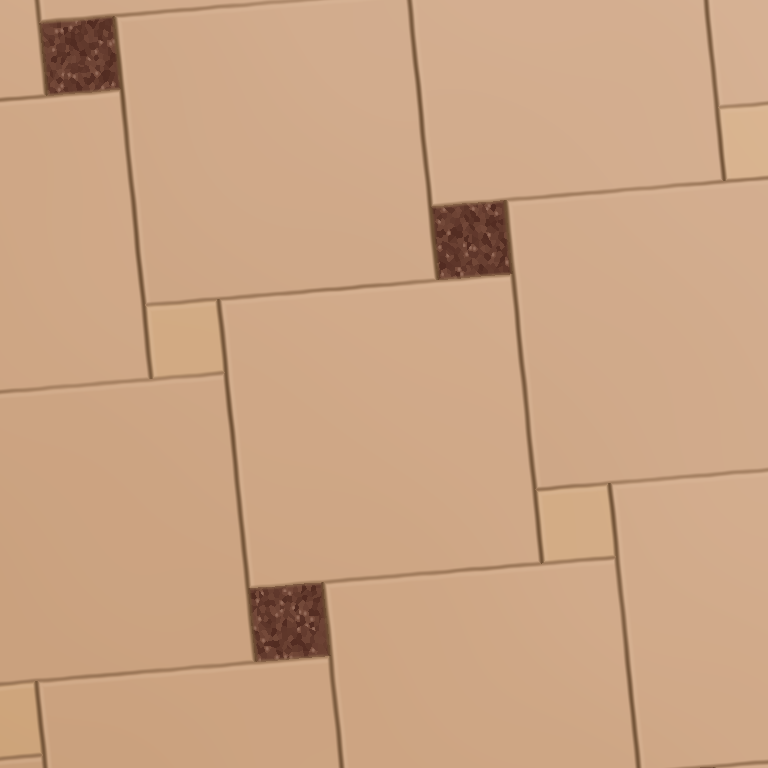
Write a three.js fragment shader that draws this pattern.

```glsl
varying vec2 vUv;

const float SMALL = 0.255; // small tile side, relative to a large tile

float cross2(vec2 a, vec2 b) {
  return a.x * b.y - a.y * b.x;
}

// Coordinates of p in the basis (right, up)
vec2 toBasis(vec2 p, vec2 right, vec2 up) {
  return vec2(cross2(p, up), cross2(right, p)) / cross2(right, up);
}

float hash(vec2 p) {
  return fract(sin(dot(p, vec2(127.1, 311.7))) * 43758.5);
}

float waves(vec2 p) {
  return (sin(p.x + 1.7 * sin(p.y * 0.8)) + 0.6 * sin(p.y * 1.9 - p.x * 1.3)
    + 0.4 * sin(p.x * 3.1 + p.y * 2.7)) * 0.5;
}

// x: distance to the nearest grain centre, y: random value of that grain
vec2 cellular(vec2 p) {
  vec2 cell = floor(p);
  vec2 nearest = vec2(9.0, 0.0);
  for (int j = -1; j <= 1; j++) {
    for (int i = -1; i <= 1; i++) {
      vec2 c = cell + vec2(float(i), float(j));
      float d = distance(p, c + vec2(hash(c), hash(c + 37.0)));
      if (d < nearest.x) nearest = vec2(d, hash(c + 71.0));
    }
  }
  return nearest;
}

// Signed distances to the sides of a box, positive inside
vec2 insets(vec2 p, float side) {
  return 0.5 * side - abs(p);
}

float line(float d, float width) {
  return 1.0 - smoothstep(0.0, width, d);
}

vec3 stoneColor(vec2 p) {
  vec2 grain = cellular(p * vec2(62.0, 48.0));
  vec3 color = mix(vec3(0.32, 0.17, 0.13), vec3(0.47, 0.30, 0.235), grain.y);
  float fleck = step(0.9, grain.y) * (1.0 - smoothstep(0.1, 0.5, grain.x));
  return mix(color, vec3(0.66, 0.50, 0.43), 0.6 * fleck);
}

vec3 ceramicColor(vec2 uv, vec2 id) {
  float light = dot(uv, vec2(0.42, 0.50)) + 0.06 * waves(uv * 7.0);
  vec3 color = mix(vec3(0.785, 0.622, 0.482), vec3(0.848, 0.705, 0.592), light);
  return color + 0.012 * (hash(id) - 0.5);
}

void main() {
  // Slightly skewed tile axes, with faintly uneven edges
  vec2 p = toBasis(vUv - vec2(0.570, 0.635), vec2(0.383, 0.0326), vec2(-0.0382, 0.377));
  p += 0.0013 * vec2(waves(p.yx * 17.0), waves(p * 34.0));

  // Find the tile containing p: each lattice node owns one small and one large square
  vec2 stepA = vec2(1.0, SMALL);
  vec2 stepB = vec2(-SMALL, 1.0);
  vec2 base = floor(toBasis(p, stepA, stepB));
  vec2 inset = vec2(-9.0);
  vec2 local = vec2(0.0);
  vec2 id = vec2(0.0);
  float isSmall = 0.0;
  for (int j = -1; j <= 1; j++) {
    for (int i = -1; i <= 1; i++) {
      vec2 node = base + vec2(float(i), float(j));
      vec2 q = p - node.x * stepA - node.y * stepB;
      for (int k = 0; k < 2; k++) {
        float kind = float(k);
        vec2 center = mix(vec2(-0.5, 0.5), vec2(0.5 * SMALL), kind);
        vec2 e = insets(q - center, mix(1.0, SMALL, kind));
        if (min(e.x, e.y) > min(inset.x, inset.y)) {
          inset = e;
          local = q - center;
          id = node + 19.0 * kind;
          isSmall = kind;
        }
      }
    }
  }
  inset = max(inset, 0.0);

  // Small tiles alternate between speckled stone and plain ceramic
  float isDark = isSmall * (1.0 - step(0.5, mod(id.x + id.y, 2.0)));
  vec3 color = ceramicColor(vUv, id) + isSmall * vec3(0.012, 0.012, -0.012);
  if (isDark > 0.5) color = stoneColor(p);

  // Pale rim on the left and top edges
  float rim = max(line(abs(inset.x - 0.016), 0.012) * step(local.x, 0.0),
                  line(abs(inset.y - 0.016), 0.012) * step(0.0, local.y));
  color = mix(color, vec3(0.87, 0.74, 0.62), 0.3 * rim * (1.0 - isDark));

  // Grout: firm upright joints, thinner and patchier level joints
  float upright = line(inset.x, 0.0145) * (0.9 + 0.1 * waves(p * 5.0));
  float level = line(inset.y, 0.0125) * (0.75 + 0.22 * waves(p * 4.0 + 2.0));
  vec3 grout = mix(vec3(0.43, 0.31, 0.20), vec3(0.56, 0.42, 0.30), step(upright, level));
  color = mix(color, grout, clamp(max(upright, level), 0.0, 1.0));

  gl_FragColor = vec4(color, 1.0);
}
```
